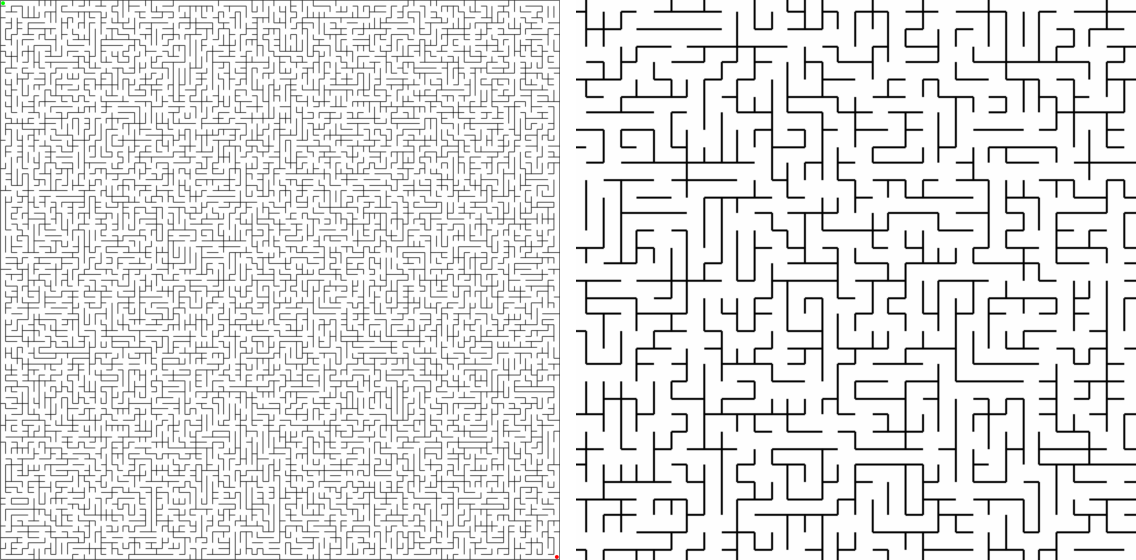
Left, the full canvas; right, a detail of the centre.
Write a Shadertoy shader that draws this pattern.

```glsl
// A square maze of thin dark walls on white paper, with a dot at each end.
// Every inner grid node grows one wall towards a neighbour; odd nodes avoid
// repeating a wall or sealing a cell. Walls are filtered boxes.

const float CELLS = 100.0;        // cells along one side
const float STEPS = 768.0;        // fine lattice the walls snap to
const float CELL_STEPS = 7.67;    // lattice steps per cell
const float SNAP_OFFSET = 0.65;   // wall centre inside its lattice step
const float WALL_WIDTH = 0.00118;
const float DOT_RADIUS = 0.0034;
const vec3 PAPER = vec3(0.995);
const vec3 WALL = vec3(0.0);
const vec3 START_DOT = vec3(0.0, 1.0, 0.0);
const vec3 END_DOT = vec3(1.0, 0.0, 0.0);

float hash(vec2 p) {
    vec3 q = fract(vec3(p.xyx) * vec3(0.1031, 0.1030, 0.0973));
    q += dot(q, q.yzx + 33.33);
    return fract((q.x + q.y) * q.z);
}

// Unit step for a quarter turn index 0..3
vec2 quarterStep(float k) {
    return mod(k, 2.0) < 0.5 ? vec2(1.0 - k, 0.0) : vec2(0.0, 2.0 - k);
}

vec2 randomStep(vec2 node) {
    return quarterStep(floor(4.0 * hash(node + 17.0)));
}

// True if a wall from an odd node would double a wall or close a cell
bool blocked(vec2 node, vec2 dir) {
    vec2 next = randomStep(node + dir);
    return next == -dir || randomStep(node + next) == -next;
}

bool onBorder(vec2 node) {
    return any(lessThan(node, vec2(0.5))) ||
           any(greaterThan(node, vec2(CELLS - 0.5)));
}

// Direction in which a node grows its wall
vec2 growth(vec2 node) {
    if (onBorder(node)) return vec2(0.0);
    if (mod(node.x + node.y, 2.0) < 0.5) return randomStep(node);
    float first = floor(4.0 * hash(node + 17.0));
    for (int i = 0; i < 4; i++) {
        vec2 dir = quarterStep(mod(first + float(i), 4.0));
        if (!blocked(node, dir)) return dir;
    }
    return vec2(0.0);
}

bool hasWall(vec2 node, vec2 dir) {
    vec2 other = node + dir;
    vec2 middle = 0.5 * (node + other);
    if (any(lessThan(other, vec2(0.0))) ||
        any(greaterThan(other, vec2(CELLS)))) return false;
    if (onBorder(middle)
        && (middle.x < 0.1 || middle.y < 0.1 ||
            middle.x > CELLS - 0.1 || middle.y > CELLS - 0.1)) return true;
    return growth(node) == dir || growth(other) == -dir;
}

// Canvas position of a grid node
vec2 nodePosition(vec2 node) {
    return (floor(node * CELL_STEPS) + SNAP_OFFSET) / STEPS;
}

// Integral of a tent filter of half width one
vec2 tentIntegral(vec2 x) {
    x = clamp(x, -1.0, 1.0);
    return 0.5 + x - 0.5 * x * abs(x);
}

float boxCoverage(vec2 p, vec2 low, vec2 high, float pixel) {
    vec2 span = tentIntegral((high - p) / pixel) - tentIntegral((low - p) / pixel);
    return span.x * span.y;
}

float wallCoverage(vec2 p, vec2 node, vec2 dir, float pixel) {
    vec2 a = nodePosition(node);
    vec2 b = nodePosition(node + dir);
    vec2 halfWidth = 0.5 * WALL_WIDTH * abs(dir.yx);
    return boxCoverage(p, min(a, b) - halfWidth, max(a, b) + halfWidth, pixel);
}

// Walls around the nearest node, horizontal and vertical summed apart
float mazeInk(vec2 p, float pixel) {
    vec2 node = floor(p * STEPS / CELL_STEPS + 0.5);
    vec2 ink = vec2(0.0);
    for (int i = 0; i < 4; i++) {
        vec2 dir = quarterStep(float(i));
        if (hasWall(node, dir)) ink += abs(dir) * wallCoverage(p, node, dir, pixel);
    }
    ink = 1.0 - min(ink, 1.0);
    return 1.0 - ink.x * ink.y;
}

// Smooth disc in the middle of a cell
float cellDot(vec2 p, vec2 cell, float pixel) {
    vec2 centre = 0.5 * (nodePosition(cell) + nodePosition(cell + 1.0));
    return 1.0 - smoothstep(-0.7, 0.7, (length(p - centre) - DOT_RADIUS) / pixel);
}

void mainImage(out vec4 fragColor, in vec2 fragCoord) {
    float pixel = 1.0 / min(iResolution.x, iResolution.y);
    vec2 p = fragCoord * pixel;
    vec3 color = mix(PAPER, WALL, mazeInk(p, pixel));
    color = mix(color, START_DOT, cellDot(p, vec2(0.0, CELLS - 1.0), pixel));
    color = mix(color, END_DOT, cellDot(p, vec2(CELLS - 1.0, 0.0), pixel));
    fragColor = vec4(color, 1.0);
}
```
